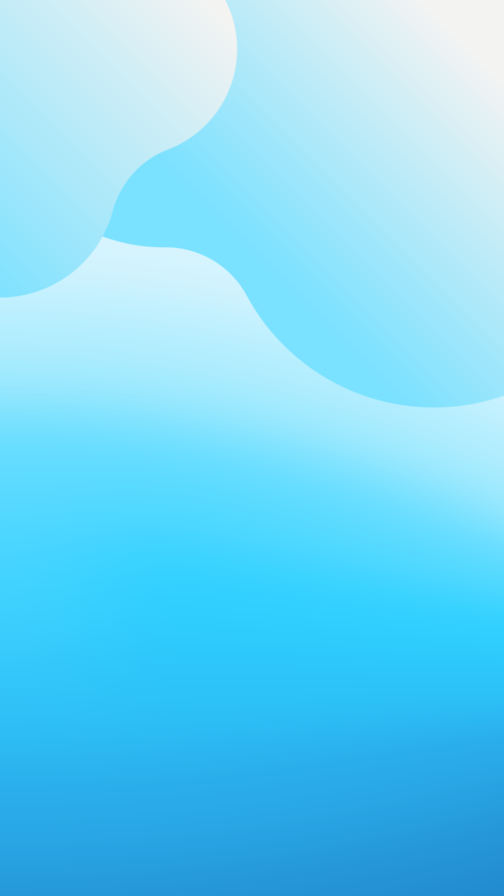
A Shadertoy shader for this background:

```glsl
// Two pale rounded sheets overlapping above a soft sky-to-ocean gradient.
// Each sheet is two discs joined by a tangent concave fillet; the backdrop
// is a smooth blend of evenly spaced colours, bent towards the right side.

#define ASPECT 0.5625
#define ICE vec3(0.953, 0.953, 0.949)
#define AQUA vec3(0.480, 0.882, 1.000)
#define STOP_COUNT 8
#define STOP_TOP 0.740
#define STOP_STEP 0.130
#define STOP_SHARPNESS 2.3
#define BEND_HIGH 0.130
#define BEND_LOW -0.078
#define HAZE_AMOUNT 0.10

float cross2(vec2 a, vec2 b) { return a.x * b.y - a.y * b.x; }

// Signed distance: discs at a and b, bridged by a wedge that opens clockwise
// from a to b, with a round bite at the pivot. Tangency sets the disc radii.
float filletedBlob(vec2 p, vec2 a, vec2 b, vec2 pivot, float biteRadius) {
    vec2 q = p - pivot;
    vec2 toA = a - pivot, toB = b - pivot;
    float discA = length(p - a) - (length(toA) - biteRadius);
    float discB = length(p - b) - (length(toB) - biteRadius);
    float wedge = max(cross2(normalize(toA), q), cross2(q, normalize(toB)));
    float bridge = max(wedge, biteRadius - length(q));
    return min(min(discA, discB), bridge);
}

// Diagonal blend, growing paler towards the upper right
vec3 sheetColor(vec2 p, float start, float end) {
    return mix(AQUA, ICE, clamp((p.x + p.y - start) / (end - start), 0.0, 1.0));
}

// Gaussian-weighted colour stops, listed from top to bottom
vec3 backdrop(vec2 p) {
    vec3 stops[STOP_COUNT] = vec3[STOP_COUNT](
        vec3(0.86, 0.96, 0.995), vec3(0.69, 0.93, 0.995),
        vec3(0.35, 0.855, 1.00), vec3(0.18, 0.815, 1.00),
        vec3(0.175, 0.765, 0.975), vec3(0.165, 0.667, 0.91),
        vec3(0.14, 0.57, 0.83), vec3(0.10, 0.45, 0.73));

    // Lower the light part and raise the dark part on the right
    float across = p.x / ASPECT;
    float bend = mix(BEND_LOW, BEND_HIGH, smoothstep(0.115, 0.427, p.y));
    float t = (STOP_TOP - p.y - bend * across * across) / STOP_STEP;

    vec3 sum = vec3(0.0);
    float total = 0.0;
    for (int i = 0; i < STOP_COUNT; i++) {
        float d = t - float(i);
        float weight = exp(-STOP_SHARPNESS * d * d);
        sum += weight * stops[i];
        total += weight;
    }
    vec3 color = sum / total;

    // Faint haze along the left side
    float height = (p.y - 0.36) / 0.12;
    float haze = (1.0 - smoothstep(0.0, 0.22, p.x)) * exp(-height * height);
    return mix(color, vec3(0.85, 0.92, 1.0), HAZE_AMOUNT * haze);
}

void mainImage(out vec4 fragColor, in vec2 fragCoord) {
    vec2 p = fragCoord / iResolution.xy * vec2(ASPECT, 1.0);
    float pixel = 1.0 / iResolution.y;

    float rearSheet = filletedBlob(p, vec2(0.1823, 0.9193),
        vec2(0.4844, 0.7826), vec2(0.1849, 0.6211), 0.1029);
    float frontSheet = filletedBlob(p, vec2(0.0, 0.7982),
        vec2(0.1445, 0.9453), vec2(0.2240, 0.7383), 0.1016);

    // Layers from back to front
    vec3 color = backdrop(p);
    color = mix(color, sheetColor(p, 1.0, 1.47),
        1.0 - smoothstep(-pixel, pixel, rearSheet));
    color = mix(color, sheetColor(p, 0.65, 1.23),
        1.0 - smoothstep(-pixel, pixel, frontSheet));

    fragColor = vec4(color, 1.0);
}
```
